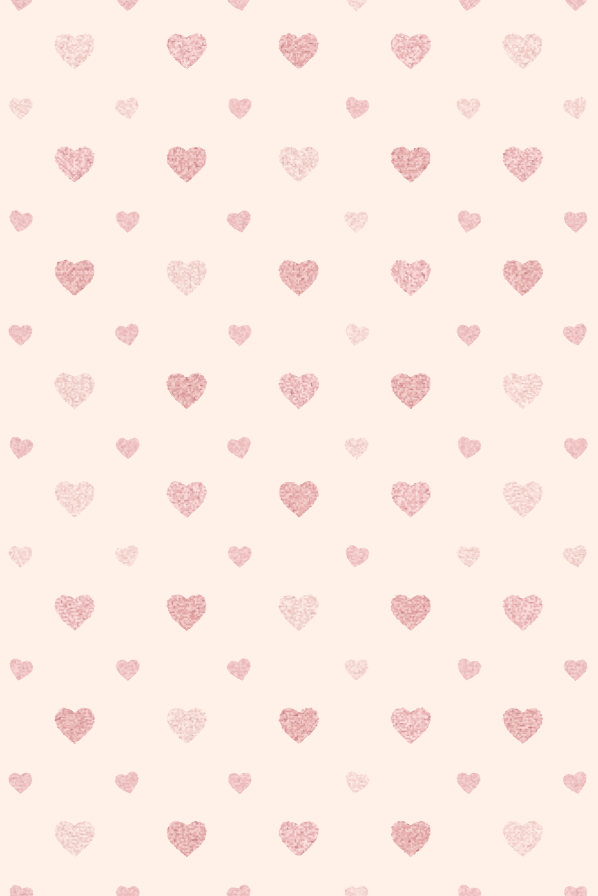
This pattern is drawn by a Shadertoy shader. Its source:

```glsl
// Staggered rows of large and small glitter hearts in blush pinks on cream.
// Lengths are in canvas widths, with y running down from the top edge.
#define CREAM vec3(1.0, 0.94, 0.91)
#define PALE vec3(0.967, 0.862, 0.838)
#define PINK vec3(0.942, 0.780, 0.775)
#define DEEP vec3(0.918, 0.728, 0.722)
#define ASPECT 1.5
#define TILE 0.75
#define PITCH vec2(0.1873, 0.1895)
#define BIG_RADIUS 0.0330
#define SMALL_RADIUS 0.0195
#define TILT 0.22
#define DRIFT 0.004
#define GRAIN 330.0

float hash(vec2 p) {
    return fract(sin(dot(p, vec2(127.1, 311.7))) * 43758.5453);
}

float valueNoise(vec2 p) {
    vec2 i = floor(p), f = fract(p);
    f = f * f * (3.0 - 2.0 * f);
    return mix(mix(hash(i), hash(i + vec2(1, 0)), f.x),
               mix(hash(i + vec2(0, 1)), hash(i + vec2(1, 1)), f.x), f.y);
}

// Unit circle sheared upward on both sides; negative inside, half-width 1.
float heart(vec2 p) {
    float x = abs(p.x);
    float y = p.y * 1.245 + 0.133;
    return length(vec2(x, y - x * (1.0 - 0.4 * x))) - 1.0;
}

// Speckled ink: soft mottling with a scatter of darker flecks.
vec3 glitter(vec3 ink, vec2 p, float strength) {
    float mottle = valueNoise(p * GRAIN) - 0.5;
    float fleck = smoothstep(0.68, 0.95, valueNoise(p * GRAIN * 0.9 + 71.3));
    ink += mottle * strength * vec3(0.45, 1.0, 0.95);
    return ink - fleck * strength * vec3(0.40, 0.55, 0.50);
}

// One lattice of hearts, four rows per tile; each bit of paleRows marks a pale column.
vec3 addHearts(vec3 base, vec2 p, vec2 origin, float radius, ivec4 paleRows, bool loose) {
    // Lattice cell: the gap between tiles is slightly tighter than the row pitch
    float margin = 0.5 * (TILE - 3.0 * PITCH.y);
    float tileY = mod(p.y - origin.y + margin, TILE);
    float row = clamp(floor((tileY - margin) / PITCH.y + 0.5), 0.0, 3.0);
    float col = floor((p.x - origin.x) / PITCH.x + 0.5);
    vec2 local = vec2(p.x - origin.x - col * PITCH.x, margin + row * PITCH.y - tileY);

    // Loose lattices drift sideways and tilt every other heart
    float odd = mod(row + col, 2.0);
    if (loose) {
        float side = sign(sin((col - 0.5) * 1.5708));
        float angle = side * TILT * odd;
        local.x += side * DRIFT;
        local = mat2(cos(angle), -sin(angle), sin(angle), cos(angle)) * local;
    }

    // Shade of this heart
    int bits = paleRows[int(row)];
    bool isPale = ((bits >> int(max(col, 0.0))) & 1) == 1;
    vec3 ink = isPale ? PALE : (loose || odd > 0.5 ? PINK : DEEP);
    ink += 0.012 * (hash(vec2(col, row) + 3.7) - 0.5);
    float strength = loose ? 0.13 : (isPale ? 0.16 : 0.24);

    // Grainy, worn outline
    float wear = (valueNoise(p * GRAIN + 19.0) - 0.5) * 0.09;
    float edge = 0.8 / (iResolution.x * radius);
    float cover = 1.0 - smoothstep(-edge, edge, heart(local / radius) + wear);
    return mix(base, glitter(ink, p, strength), cover);
}

void mainImage(out vec4 fragColor, in vec2 fragCoord) {
    vec2 uv = fragCoord / iResolution.xy;
    vec2 p = vec2(uv.x, (1.0 - uv.y) * ASPECT);

    vec3 color = CREAM;
    color = addHearts(color, p, vec2(0.125, 0.0865), BIG_RADIUS, ivec4(17, 4, 2, 17), false);
    color = addHearts(color, p, vec2(0.0303, 0.1826), SMALL_RADIUS, ivec4(51, 8, 8, 8), true);
    fragColor = vec4(clamp(color, 0.0, 1.0), 1.0);
}
```
